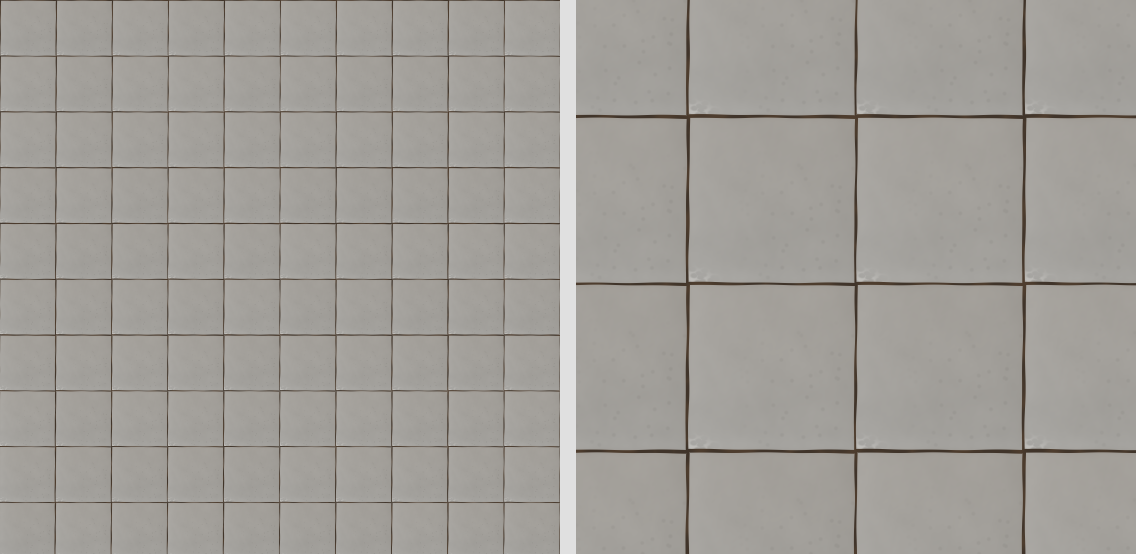
Left: the whole. Right: its middle third, enlarged.
A WebGL 2 fragment shader for this texture:

```glsl
#version 300 es
precision highp float;
uniform vec2 u_resolution;
out vec4 outColor;

#define TILES vec2(10.0, 9.93)
#define JOINT_HALF_WIDTH 0.0085
#define JOINT_WOBBLE 0.005
#define SKEW 0.022
#define MOTTLE 0.012
#define GLAZE vec3(0.632, 0.621, 0.601)
#define GLAZE_LIGHT vec3(0.672, 0.664, 0.648)
#define GROUT vec3(0.25, 0.205, 0.165)
#define GROUT_RUST vec3(0.34, 0.26, 0.19)

float hash(vec2 p) {
    vec3 q = fract(p.xyx * vec3(0.1031, 0.1030, 0.0973));
    q += dot(q, q.yzx + 33.33);
    return fract((q.x + q.y) * q.z);
}

// Distance to the nearest scattered point
float cellular(vec2 p) {
    vec2 cell = floor(p);
    float nearest = 2.0;
    for (int y = -1; y <= 1; y++) {
        for (int x = -1; x <= 1; x++) {
            vec2 c = cell + vec2(x, y);
            vec2 point = c + vec2(hash(c), hash(c + 57.0));
            nearest = min(nearest, distance(p, point));
        }
    }
    return nearest;
}

float layeredSines(vec2 p) {
    float sum = 0.0, gain = 0.5;
    for (int i = 0; i < 4; i++) {
        sum += gain * sin(p.x + 1.7 * sin(p.y)) * cos(p.y + 0.6 * p.x);
        p = mat2(1.6, 1.2, -1.2, 1.6) * p + 2.3;
        gain *= 0.6;
    }
    return sum;
}

// Glazed face, t runs from the lower left corner of the tile
vec3 tileFace(vec2 t, vec2 id) {
    float sheen = 0.85 * exp(-t.x / 0.13) + 0.45 * smoothstep(0.13, 0.0, t.y);
    sheen += 0.12 * (1.0 - t.x);
    vec3 color = mix(GLAZE, GLAZE_LIGHT, min(sheen, 1.0));
    color += vec3(0.007, 0.0, -0.006) * (t.y - 0.45);
    color -= 0.012 * smoothstep(0.75, 1.0, t.x) * t.y;

    // Cloudy glaze and small pits
    color += MOTTLE * layeredSines(t * 8.0 + 1.0);
    color -= 0.025 * smoothstep(0.16, 0.04, cellular(t * 9.0 + 4.0))
           * smoothstep(0.2, 0.6, t.x) * smoothstep(0.9, 0.5, t.y);

    // Chipped lower left corner
    float corner = smoothstep(0.24, 0.03, length(t * vec2(1.0, 1.9)));
    float flakes = smoothstep(0.3, 0.75, cellular(t * vec2(24.0, 34.0)));
    color += corner * (0.11 * flakes - 0.02);

    return color + 0.006 * (hash(id + 11.0) - 0.5);
}

// Coverage of a joint filtered over one pixel
float jointLine(float d, float halfWidth, float pixel) {
    return clamp((halfWidth - d) / pixel + 0.5, 0.0, 1.0)
         * min(1.0, 2.0 * halfWidth / pixel + 0.15);
}

void main() {
    vec2 uv = gl_FragCoord.xy / u_resolution;
    uv.y = 1.0 - uv.y;
    vec2 pixel = TILES / u_resolution;

    // Rows count down from the top, columns lean slightly left
    vec2 grid = uv * TILES - 0.006;
    grid.x += SKEW * uv.y * (1.0 - 0.7 * uv.x);
    vec2 id = floor(grid);
    vec2 local = fract(grid);
    vec3 color = tileFace(vec2(local.x, 1.0 - local.y), id);

    // Hand-set joints: each one tilts and swells a little
    vec2 edge = floor(grid + 0.5);
    vec2 toEdge = grid - edge;
    vec2 along = local.yx;
    vec2 tilt = (along - 0.5) * vec2(1.4, -0.9) + 0.3 * sin(along * 17.0);
    vec2 d = abs(toEdge + JOINT_WOBBLE * tilt);
    vec2 looseness = vec2(hash(vec2(edge.x, 3.0)), hash(vec2(edge.y, 8.0)));
    vec2 swell = 0.8 + 0.4 * looseness + 0.2 * sin(along * vec2(11.0, 7.0) + 1.0);
    vec2 halfWidth = JOINT_HALF_WIDTH * swell;

    // Soft soiling beside the joints, then the dark gap
    float soil = exp(-min(d.x, d.y) / 0.012);
    color = mix(color, GROUT_RUST, 0.13 * soil);
    float gap = max(jointLine(d.x, halfWidth.x, pixel.x),
                    jointLine(d.y, halfWidth.y, pixel.y));
    float rust = smoothstep(0.25, 0.7, cellular(grid * 7.0));
    color = mix(color, mix(GROUT, GROUT_RUST, 0.6 * rust), gap);

    outColor = vec4(color, 1.0);
}
```
